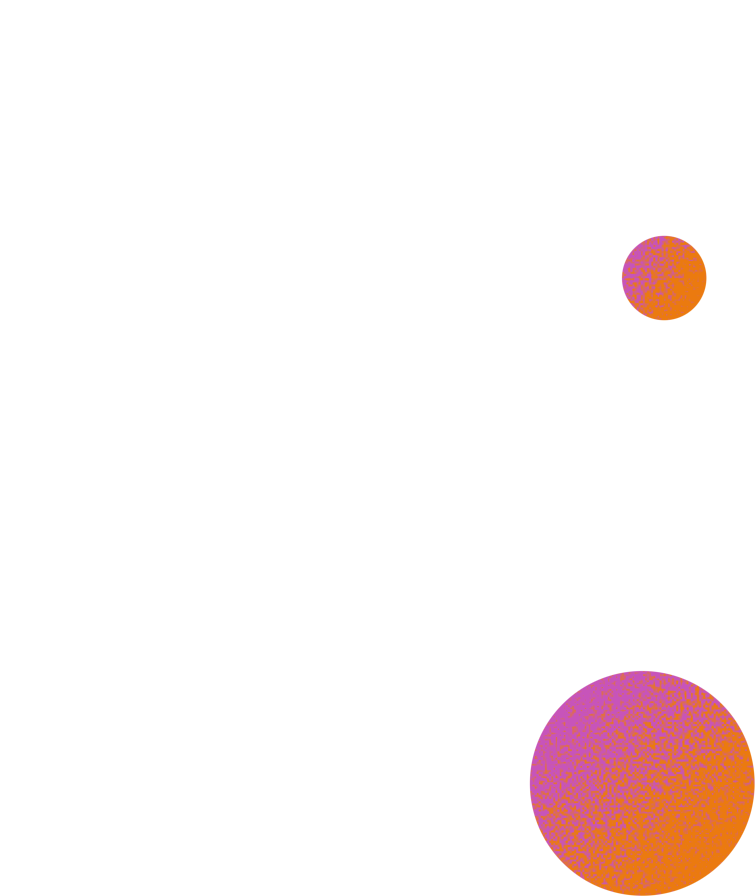
Reproduce this background procedurally as a Shadertoy shader.

```glsl
const vec3 WHITE = vec3(1.0);
const vec3 ORCHID = vec3(0.78, 0.33, 0.73);
const vec3 ORANGE = vec3(0.92, 0.48, 0.06);
const float GRAIN_CELLS = 430.0;
const float GRAIN_SOFTNESS = 0.42;

float hash(vec2 cell) {
    vec3 q = fract(vec3(cell.xyx) * 0.1031);
    q += dot(q, q.yzx + 33.33);
    return fract((q.x + q.y) * q.z);
}

float valueNoise(vec2 p) {
    vec2 cell = floor(p);
    vec2 f = fract(p);
    f = f * f * (3.0 - 2.0 * f);
    float low = mix(hash(cell), hash(cell + vec2(1.0, 0.0)), f.x);
    float high = mix(hash(cell + vec2(0.0, 1.0)), hash(cell + vec2(1.0)), f.x);
    return mix(low, high, f.y);
}

// Two inks stippled along a direction; balance shifts towards orange
vec3 grainyGradient(vec2 local, vec2 direction, float balance, float grain) {
    float orangeShare = 0.5 + balance + 0.5 * dot(local, normalize(direction));
    float ink = smoothstep(-GRAIN_SOFTNESS, GRAIN_SOFTNESS, orangeShare - grain);
    return mix(ORCHID, ORANGE, ink);
}

vec3 paintDisc(vec3 base, vec2 p, vec2 center, float radius,
               vec2 direction, float balance, float pixel) {
    vec2 offset = p - center;
    float edge = length(offset) - radius;
    float coverage = 1.0 - smoothstep(-0.75 * pixel, 0.75 * pixel, edge);
    float grain = valueNoise(p * GRAIN_CELLS);
    vec3 fill = grainyGradient(offset / radius, direction, balance, grain);
    return mix(base, fill, coverage);
}

void mainImage(out vec4 fragColor, in vec2 fragCoord) {
    // Height runs from 0 to 1, x keeps the same scale
    float pixel = 1.0 / iResolution.y;
    vec2 p = fragCoord * pixel;

    vec3 color = WHITE;
    // Large disc at the lower right
    color = paintDisc(color, p, vec2(0.7168, 0.1257), 0.1254,
                      vec2(0.75, -0.8), 0.03, pixel);
    // Small disc above it
    color = paintDisc(color, p, vec2(0.7413, 0.6897), 0.0471,
                      vec2(0.9, -0.55), 0.15, pixel);

    fragColor = vec4(color, 1.0);
}
```
